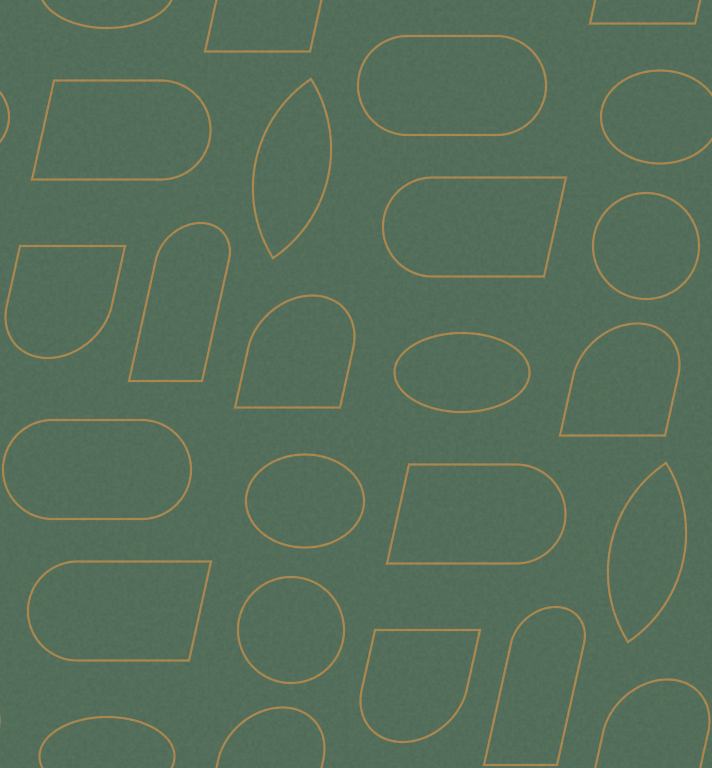
Write a Shadertoy shader that draws this pattern.

```glsl
// Thin ochre outlines of slanted arches, pills, ovals and leaves, half-drop repeated on grainy green.
// Lengths are in units of 1/768 of the canvas height.

const vec2 PERIOD = vec2(710.0, 768.0);
const float SLANT = 0.222;

// Offset from the nearest copy of a motif on the half-drop lattice
vec2 repeatAt(vec2 p, vec2 centre) {
    vec2 a = mod(p - centre + 0.5 * PERIOD, PERIOD) - 0.5 * PERIOD;
    vec2 b = mod(p - centre, PERIOD) - 0.5 * PERIOD;
    return dot(a, a) < dot(b, b) ? a : b;
}

// Distance functions
float pill(vec2 p, float halfLength, float radius) {
    return length(vec2(max(abs(p.x) - halfLength, 0.0), p.y)) - radius;
}

float ellipse(vec2 p, vec2 radii) {
    float k = length(p / radii);
    return (k + 1e-3) * (k - 1.0) / (length(p / (radii * radii)) + 1e-6);
}

// Round on the right, cut by a slanted edge on the left; origin at the round end
float bullet(vec2 p, float len) {
    float body = length(vec2(max(p.x, 0.0), p.y)) - 49.5;
    float cut = (SLANT * p.y - p.x - len) / length(vec2(1.0, SLANT));
    return max(body, cut);
}

// Sheared round-topped arch; origin at the middle of its base
float arch(vec2 p, float radius, float height) {
    vec2 v = vec2(p.x - SLANT * p.y, max(p.y - height + radius, 0.0));
    float len = length(v) + 1e-4;
    vec2 n = v / len;
    float stretch = length(vec2(n.x, n.y - SLANT * n.x));
    return max((len - radius) / max(stretch, 0.5), -p.y);
}

// Overlap of two equal circles along a tilted axis
float leaf(vec2 p, float halfLength, float halfWidth) {
    vec2 axis = normalize(vec2(19.0, 89.5));
    vec2 q = vec2(abs(p.x * axis.y - p.y * axis.x), dot(p, axis));
    float radius = (halfLength * halfLength + halfWidth * halfWidth) / (2.0 * halfWidth);
    return length(q + vec2(radius - halfWidth, 0.0)) - radius;
}

// Gradient noise
vec2 gradientAt(vec2 cell) {
    vec3 h = fract(cell.xyx * vec3(0.1031, 0.1030, 0.0973));
    h += dot(h, h.yzx + 33.33);
    float angle = 6.2832 * fract((h.x + h.y) * h.z);
    return vec2(cos(angle), sin(angle));
}

float gradientNoise(vec2 p) {
    vec2 i = floor(p), f = fract(p);
    vec2 u = f * f * f * (f * (f * 6.0 - 15.0) + 10.0);
    vec2 e = vec2(1.0, 0.0);
    float low = mix(dot(gradientAt(i), f), dot(gradientAt(i + e), f - e), u.x);
    float high = mix(dot(gradientAt(i + e.yx), f - e.yx), dot(gradientAt(i + 1.0), f - 1.0), u.x);
    return mix(low, high, u.y);
}

// Distance to the nearest outline
float outlines(vec2 p) {
    float d = abs(pill(repeatAt(p, vec2(452.0, 682.5)), 44.5, 49.5));
    d = min(d, abs(bullet(repeatAt(p, vec2(161.0, 638.0)), 118.0)));
    d = min(d, abs(bullet(-repeatAt(p, vec2(432.5, 541.0)), 122.5)));
    d = min(d, abs(leaf(repeatAt(p, vec2(292.0, 599.5)), 91.5, 37.0)));
    d = min(d, abs(ellipse(repeatAt(p, vec2(660.0, 651.0)), vec2(59.0, 46.5))));
    d = min(d, abs(ellipse(repeatAt(p, vec2(462.0, 395.5)), vec2(67.5, 39.5))));
    d = min(d, abs(length(repeatAt(p, vec2(646.0, 522.0))) - 53.0));
    d = min(d, abs(arch(-repeatAt(p, vec2(72.5, 522.0)), 52.5, 112.0)));
    d = min(d, abs(arch(repeatAt(p, vec2(165.5, 387.0)), 36.5, 158.0)));
    d = min(d, abs(arch(repeatAt(p, vec2(287.5, 360.5)), 52.5, 112.0)));
    return min(d, abs(arch(repeatAt(p, vec2(612.5, 332.5)), 52.5, 112.0)));
}

void mainImage(out vec4 fragColor, in vec2 fragCoord) {
    float pixel = 768.0 / iResolution.y;
    vec2 p = fragCoord * pixel;

    // Green ground with fine grain and a faint shift of hue
    float grain = gradientNoise(p / 3.1) + 0.6 * gradientNoise(p / 6.7 + 40.0);
    float hue = gradientNoise(p / 9.0 + 90.0);
    vec3 colour = vec3(0.325, 0.432, 0.354) + 0.022 * grain + hue * vec3(0.008, 0.0, -0.012);

    // Ochre line
    float line = 1.0 - smoothstep(1.1 - 0.65 * pixel, 1.1 + 0.65 * pixel, outlines(p));
    colour = mix(colour, vec3(0.67, 0.53, 0.31) + 0.02 * grain, line);

    fragColor = vec4(colour, 1.0);
}
```
